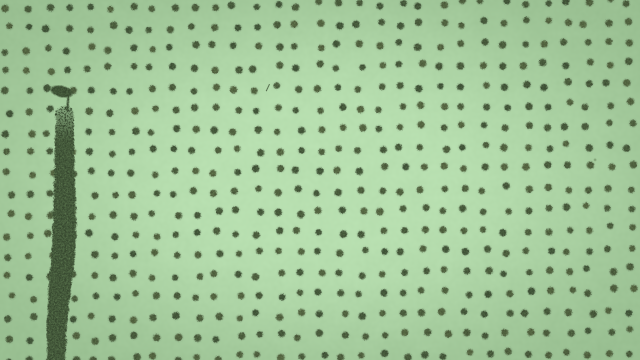
Write a Shadertoy shader that draws this pattern.

```glsl
// Pale green sheet with a slightly tilted grid of jittered ink dots and one dark marker stroke.

const float PITCH = 0.0575;        // dot spacing, in canvas heights
const float TILT = 0.012;
const float DOT_RADIUS = 0.0091;
const vec3 PAPER_LIGHT = vec3(0.72, 0.875, 0.69);
const vec3 PAPER_SHADE = vec3(0.60, 0.75, 0.57);
const vec3 INK_DARK = vec3(0.22, 0.29, 0.19);
const vec3 INK_LIGHT = vec3(0.36, 0.47, 0.31);

vec2 hash2(vec2 p) {
    vec3 q = fract(p.xyx * vec3(0.1031, 0.1030, 0.0973));
    q += dot(q, q.yzx + 33.33);
    return fract((q.xx + q.yz) * q.zy);
}

float gradDot(vec2 cell, vec2 offset, vec2 f) {
    return dot(hash2(cell + offset + 71.0) * 2.0 - 1.0, f - offset);
}

// Gradient noise, roughly -0.7 to 0.7
float noise(vec2 p) {
    vec2 i = floor(p), f = p - i;
    vec2 u = f * f * f * (f * (f * 6.0 - 15.0) + 10.0);
    vec2 e = vec2(0.0, 1.0);
    return mix(mix(gradDot(i, e.xx, f), gradDot(i, e.yx, f), u.x),
               mix(gradDot(i, e.xy, f), gradDot(i, e.yy, f), u.x), u.y);
}

float fill(float d, float softness) {
    return 1.0 - smoothstep(-softness, softness, d);
}

float segment(vec2 p, vec2 a, vec2 b) {
    vec2 ab = b - a;
    return length(p - a - ab * clamp(dot(p - a, ab) / dot(ab, ab), 0.0, 1.0));
}

// Paper with soft mottling and darkened margins
vec3 paper(vec2 uv, vec2 p) {
    float margin = smoothstep(0.3, 1.4, length(uv * 2.0 - 1.0));
    float mottle = 0.012 * noise(p * 16.0) + 0.012 * noise(p * 70.0);
    return mix(PAPER_LIGHT, PAPER_SHADE, margin) + mottle;
}

// x: distance to the dot of this cell, y: its tone
vec2 dotGrid(vec2 p, float ragged) {
    vec2 g = (p + TILT * vec2(-p.y, p.x) - vec2(0.019, 0.023)) / PITCH;
    vec2 cell = floor(g + 0.5);
    vec2 jitter = (hash2(cell + 20.0) - 0.5) * vec2(0.36, 0.28);
    vec2 traits = hash2(cell + 140.0);
    float radius = DOT_RADIUS * mix(0.9, 1.1, traits.x);
    return vec2(length(g - cell - jitter) * PITCH - radius + ragged, traits.y);
}

// Long marker bar that bulges and drifts left on its way down
float markerBar(vec2 p, float ragged) {
    float bulge = (p.y - 0.68) / 0.22;
    float centre = 0.179 - 0.022 * smoothstep(0.62, 0.95, p.y);
    float halfWidth = 0.025 + 0.008 * exp(-bulge * bulge);
    return length(vec2(p.x - centre, min(p.y - 0.32, 0.0))) - halfWidth + ragged;
}

// Flattened blob above the bar, with a thin tail joining them
float markerHead(vec2 p, float ragged) {
    vec2 q = p - vec2(0.171, 0.254);
    q.y -= 0.18 * q.x;
    float blob = (length(q / vec2(0.030, 0.016)) - 1.0) * 0.016;
    float tail = segment(p, vec2(0.190, 0.264), vec2(0.187, 0.306)) - 0.003;
    return min(blob, tail) + ragged;
}

void mainImage(out vec4 fragColor, in vec2 fragCoord) {
    vec2 uv = fragCoord / iResolution.xy;
    vec2 p = fragCoord / iResolution.y;
    p.y = 1.0 - p.y;               // measure downwards from the top edge
    float aa = 0.8 / iResolution.y;

    float fine = noise(p * 420.0);
    float grain = noise(p * 190.0) + 0.6 * fine;
    vec3 color = paper(uv, p);

    // Dots with a faint bleed around each one
    vec2 ink = dotGrid(p, 0.0025 * grain);
    vec3 dotColor = mix(INK_DARK, INK_LIGHT, clamp(0.15 + 0.4 * ink.y + 0.5 * grain, 0.0, 1.0));
    dotColor += vec3(0.03, 0.0, -0.01) * ink.y;
    color *= 1.0 - 0.10 * fill(ink.x - 0.002, 0.005);
    color = mix(color, dotColor, 0.96 * fill(ink.x, 0.0010 + aa));

    // Marker stroke, worn pale at its upper end
    float edge = 0.006 * noise(p * 48.0) + 0.003 * grain;
    float bar = markerBar(p, edge);
    float wear = (1.0 - smoothstep(0.29, 0.40, p.y)) * smoothstep(-0.35, 0.45, grain + 0.2);
    vec3 barColor = mix(INK_DARK, INK_LIGHT, clamp(0.32 + 0.75 * grain, 0.0, 1.0));
    barColor = mix(barColor, PAPER_SHADE * 0.92, 0.8 * wear);
    color = mix(color, barColor, fill(bar, 0.0012 + aa));
    float head = markerHead(p, 0.3 * edge);
    vec3 headColor = mix(INK_DARK, INK_LIGHT, clamp(0.2 + 0.6 * grain, 0.0, 1.0));
    color = mix(color, headColor, fill(head, 0.001 + aa));

    // Small scratch and a faint speck
    float scratch = segment(p, vec2(0.740, 0.252), vec2(0.748, 0.235)) - 0.0012;
    color = mix(color, INK_DARK, 0.85 * fill(scratch, aa));
    float speck = length(p - vec2(1.653, 0.444)) - 0.003;
    color = mix(color, INK_LIGHT, 0.6 * fill(speck, 0.001 + aa));

    fragColor = vec4(color, 1.0);
}
```
